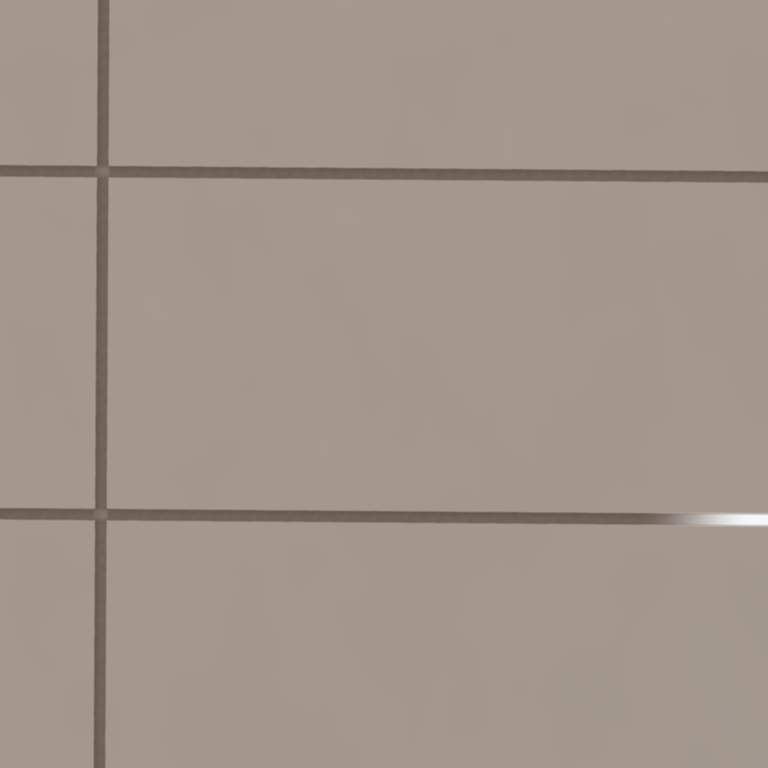
Reproduce this texture procedurally as a three.js fragment shader.

```glsl
// Large matte taupe wall tiles parted by thin, slightly tilted brown joints.
// Joints are signed distances to repeated lines; layered sines give the faint
// mottling and wavering edges, and a glint lights the end of one joint.

varying vec2 vUv;

const vec2 TILE_SIZE = vec2(1.2, 0.4465);
const vec2 JOINT_ORIGIN = vec2(0.1295, 0.331);
const vec2 JOINT_TILT = vec2(-0.0055, 0.008);
const float JOINT_HALF_WIDTH = 0.0074;
const float EDGE_SOFTNESS = 0.0017;

const vec3 TILE_COLOR = vec3(0.642, 0.592, 0.553);
const vec3 GROUT_COLOR = vec3(0.445, 0.385, 0.345);
const vec3 GLINT_COLOR = vec3(0.95, 0.97, 0.98);

// Smooth variation from three rotated sine layers, about -1 to 1.
float layeredSines(vec2 p) {
  float sum = 0.0;
  float weight = 0.55;
  for (int i = 0; i < 3; i++) {
    sum += weight * sin(p.x + 1.7 * sin(p.y)) * cos(p.y + 1.3 * sin(p.x));
    p = mat2(1.5, 1.1, -1.1, 1.5) * p + vec2(2.3, 4.1);
    weight *= 0.55;
  }
  return sum;
}

// Signed distance to the nearest of evenly spaced lines.
float repeatedLine(float x, float period) {
  return (fract(x / period + 0.5) - 0.5) * period;
}

// Soft-edged band around a line.
float band(float d, float halfWidth, float softness) {
  return 1.0 - smoothstep(halfWidth - softness, halfWidth + softness, abs(d));
}

// Grout tone, darker toward the shadowed edge of the joint.
vec3 groutColor(float d, float grain) {
  float shadow = smoothstep(-0.002, JOINT_HALF_WIDTH, d);
  return GROUT_COLOR + 0.014 * grain - 0.035 * shadow;
}

// Tile face with broad, very faint mottling.
vec3 tileColor(vec2 p) {
  float mottling = layeredSines(p * vec2(13.0, 10.0));
  vec3 coolDrift = vec3(-0.004, 0.001, 0.004) * (p.x - p.y);
  return TILE_COLOR + 0.004 * mottling + coolDrift;
}

void main() {
  vec2 p = vUv;

  // Joint distances: x for upright joints, y for level ones.
  vec2 tilted = p - JOINT_ORIGIN + JOINT_TILT * p.yx;
  float upright = repeatedLine(tilted.x, TILE_SIZE.x);
  float level = repeatedLine(tilted.y, TILE_SIZE.y);

  float waver = 0.0004 * layeredSines(p * 75.0);
  float grain = layeredSines(p * 160.0);
  float uprightMask = band(upright + waver, JOINT_HALF_WIDTH, EDGE_SOFTNESS);
  float levelMask = band(level + waver, JOINT_HALF_WIDTH, EDGE_SOFTNESS);

  // Level joints lie beneath the upright ones.
  vec3 color = tileColor(p);
  color = mix(color, groutColor(level, grain), levelMask);
  color = mix(color, groutColor(-upright, grain), uprightMask);

  // Pale smear of grout where joints cross.
  float crossing = band(upright, 0.009, 0.003) * band(level, 0.006, 0.004);
  color = mix(color, TILE_COLOR, 0.32 * crossing);

  // Glint growing toward the right end of the lower joint.
  float lowerRow = 1.0 - step(0.5 * TILE_SIZE.y, abs(tilted.y));
  float glint = smoothstep(0.83, 0.98, p.x) * lowerRow;
  glint *= band(level, 0.0078, 0.0028);
  color = mix(color, GLINT_COLOR, glint);

  gl_FragColor = vec4(color, 1.0);
}
```
